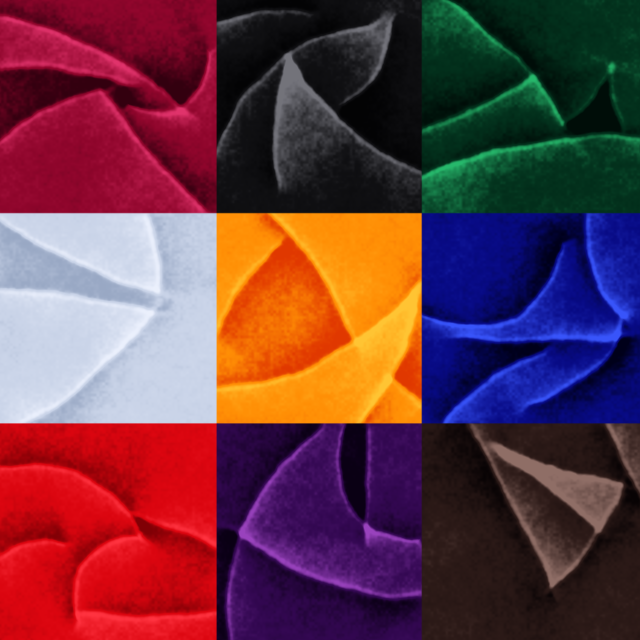
This texture is drawn by a WebGL 1 fragment shader. Its source:

```glsl
precision highp float;
uniform vec2 u_resolution;

const vec2 CUT_LOW = vec2(0.3385, 0.3385);   // column and row seams
const vec2 CUT_HIGH = vec2(0.659, 0.667);
const float FOLD_WIDTH = 0.13;
const float RIM_WIDTH = 0.017;
const float LIGHT = 0.33;
const float SHADE = 0.42;
const float RIM = 0.34;
const float WOBBLE = 0.06;
const float CLOUD = 0.42;
const float NAP = 0.22;

struct Dye { vec3 dark; vec3 body; vec3 sheen; };

float hash(vec2 p) {
  p = fract(p * vec2(0.1031, 0.1137));
  p += dot(p, p.yx + 33.33);
  return fract((p.x + p.y) * p.x * 17.0);
}

float noise(vec2 p) {
  vec2 i = floor(p), f = fract(p);
  f *= f * (3.0 - 2.0 * f);
  vec2 e = vec2(1.0, 0.0);
  return mix(mix(hash(i), hash(i + e), f.x),
             mix(hash(i + e.yx), hash(i + e.xx), f.x), f.y);
}

float fbm(vec2 p) {
  float sum = 0.0, amp = 0.5;
  for (int i = 0; i < 4; i++) {
    sum += amp * noise(p);
    p = mat2(1.6, 1.2, -1.2, 1.6) * p + 7.3;
    amp *= 0.5;
  }
  return sum;
}

// Bowed crease from ends.xy to ends.zw, lit on its left and shaded on its right
float fold(vec2 p, vec4 ends, float bow) {
  vec2 along = ends.zw - ends.xy, rel = p - ends.xy;
  float len = length(along);
  float t = dot(rel, along) / (len * len), s = clamp(t, 0.0, 1.0);
  float u = (along.x * rel.y - along.y * rel.x) / len - bow * 4.0 * s * (1.0 - s);
  float taper = smoothstep(-0.16, 0.06, t) * (1.0 - smoothstep(0.94, 1.16, t));
  float side = smoothstep(-RIM_WIDTH, RIM_WIDTH, u);
  float slope = mix(-SHADE, LIGHT, side) * exp(-abs(u) / FOLD_WIDTH);
  return taper * (slope + RIM * exp(-u * u / (RIM_WIDTH * RIM_WIDTH)));
}

// Drape and dye of each swatch, numbered from the lower left
float drape(vec2 p, int id, out Dye d) {
  if (id == 0) {
    d = Dye(vec3(0.5, 0.0, 0.02), vec3(0.86, 0.02, 0.06), vec3(1.0, 0.2, 0.25));
    return fold(p, vec4(0.65, 0.48, 0.0, 0.8), -0.13) + fold(p, vec4(0.3, 0.45, 0.0, 0.38), -0.04)
      + fold(p, vec4(0.63, 0.48, 0.36, 0.08), -0.13) + fold(p, vec4(0.62, 0.57, 1.0, 0.44), 0.02)
      + fold(p, vec4(1.0, 0.14, 0.4, 0.12), 0.02);
  } else if (id == 1) {
    d = Dye(vec3(0.04, 0.0, 0.08), vec3(0.2, 0.03, 0.32), vec3(0.6, 0.26, 0.74));
    return fold(p, vec4(0.5, 0.98, 0.05, 0.0), -0.15) + fold(p, vec4(1.0, 0.45, 0.62, 1.0), 0.2)
      + fold(p, vec4(0.74, 1.0, 0.73, 0.48), 0.0) + fold(p, vec4(0.08, 0.5, 1.0, 0.2), -0.08);
  } else if (id == 2) {
    d = Dye(vec3(0.03, 0.01, 0.015), vec3(0.17, 0.1, 0.09), vec3(0.56, 0.43, 0.4));
    return fold(p, vec4(0.2, 1.0, 0.6, 0.25), 0.02) + fold(p, vec4(0.6, 0.25, 0.92, 0.72), -0.04)
      + fold(p, vec4(0.92, 0.72, 0.35, 0.9), 0.02) + fold(p, vec4(0.86, 1.0, 1.0, 0.65), 0.0)
      + fold(p, vec4(0.36, 0.86, 0.8, 0.5), 0.03);
  } else if (id == 3) {
    d = Dye(vec3(0.6, 0.66, 0.77), vec3(0.79, 0.83, 0.91), vec3(0.92, 0.94, 0.99));
    return fold(p, vec4(0.0, 0.95, 0.72, 0.63), -0.03) + fold(p, vec4(0.7, 0.54, 0.0, 0.62), -0.03)
      + fold(p, vec4(0.73, 0.63, 0.68, 1.0), -0.02) + fold(p, vec4(0.12, 0.0, 0.71, 0.55), -0.05);
  } else if (id == 4) {
    d = Dye(vec3(0.88, 0.22, 0.0), vec3(1.0, 0.56, 0.02), vec3(1.0, 0.77, 0.2));
    return fold(p, vec4(0.25, 1.0, 0.67, 0.4), 0.05) + fold(p, vec4(0.0, 0.45, 0.3, 0.85), 0.03)
      + fold(p, vec4(1.0, 0.68, 0.0, 0.16), 0.12) + fold(p, vec4(0.7, 0.0, 0.99, 0.6), -0.04)
      + fold(p, vec4(1.0, 0.08, 0.84, 0.23), 0.0);
  } else if (id == 5) {
    d = Dye(vec3(0.0, 0.0, 0.1), vec3(0.03, 0.04, 0.52), vec3(0.22, 0.33, 0.98));
    return fold(p, vec4(0.65, 0.85, 0.0, 0.52), 0.2) + fold(p, vec4(0.2, 0.4, 0.93, 0.42), -0.02)
      + fold(p, vec4(0.76, 1.0, 0.93, 0.5), -0.06) + fold(p, vec4(0.5, 0.1, 0.92, 0.5), -0.08)
      + fold(p, vec4(0.55, 0.33, 0.1, 0.0), -0.05);
  } else if (id == 6) {
    d = Dye(vec3(0.2, 0.0, 0.06), vec3(0.56, 0.02, 0.17), vec3(0.88, 0.2, 0.42));
    return fold(p, vec4(0.85, 0.48, 0.0, 0.92), -0.07) + fold(p, vec4(0.0, 0.68, 0.6, 0.6), 0.03)
      + fold(p, vec4(0.5, 0.58, 0.0, 0.35), -0.04) + fold(p, vec4(0.97, 0.0, 0.5, 0.55), 0.03)
      + fold(p, vec4(0.98, 0.75, 0.6, 0.5), 0.15);
  } else if (id == 7) {
    d = Dye(vec3(0.01, 0.01, 0.015), vec3(0.06, 0.06, 0.07), vec3(0.45, 0.45, 0.48));
    return fold(p, vec4(0.75, 0.88, 0.0, 0.28), -0.16) + fold(p, vec4(1.0, 0.18, 0.35, 0.73), 0.07)
      + fold(p, vec4(0.34, 0.72, 0.3, 0.15), -0.04) + fold(p, vec4(0.45, 0.94, 0.0, 0.9), -0.02)
      + fold(p, vec4(0.6, 0.49, 0.85, 0.9), -0.08);
  }
  d = Dye(vec3(0.0, 0.05, 0.03), vec3(0.01, 0.19, 0.11), vec3(0.15, 0.72, 0.42));
  return fold(p, vec4(0.5, 0.64, 0.0, 0.4), 0.02) + fold(p, vec4(0.66, 0.42, 0.1, 1.0), -0.06)
    + fold(p, vec4(0.66, 0.42, 0.87, 0.68), -0.03) + fold(p, vec4(0.87, 0.68, 0.92, 0.4), -0.02)
    + fold(p, vec4(1.0, 0.36, 0.0, 0.17), -0.06);
}

vec3 velvet(vec2 p, int id) {
  vec2 seed = vec2(float(id) * 11.7, float(id) * 5.3);
  vec2 bent = p + WOBBLE * (vec2(fbm(p * 4.0 + seed), fbm(p * 4.0 + seed + 31.0)) - 0.47);
  Dye d;
  float tone = 0.46 + drape(bent, id, d);
  tone += CLOUD * (fbm(bent * 3.0 + seed) - 0.47);
  tone += NAP * (0.5 * noise(p * 75.0 + seed) + 0.5 * noise(p * 38.0 + seed) - 0.5);
  vec3 color = mix(d.dark, d.body, smoothstep(-0.05, 0.5, tone));
  return mix(color, d.sheen, smoothstep(0.45, 1.1, tone));
}

vec2 seam(vec2 k) {
  return mix(mix(CUT_LOW * k, CUT_HIGH, step(1.5, k)), vec2(1.0), step(2.5, k));
}

void main() {
  vec2 uv = gl_FragCoord.xy / u_resolution, soft = 1.0 / u_resolution;
  vec4 total = vec4(0.0);
  // Blend the nine swatches by their coverage
  for (int id = 0; id < 9; id++) {
    float row = floor((float(id) + 0.5) / 3.0);
    vec2 cell = vec2(float(id) - 3.0 * row, row);
    vec2 low = seam(cell), high = seam(cell + 1.0);
    vec2 cover = smoothstep(low - soft, low + soft, uv) - smoothstep(high - soft, high + soft, uv);
    float weight = cover.x * cover.y;
    if (weight > 0.0) total += weight * vec4(velvet((uv - low) / (high - low), id), 1.0);
  }
  gl_FragColor = vec4(total.rgb / max(total.a, 0.001), 1.0);
}
```
